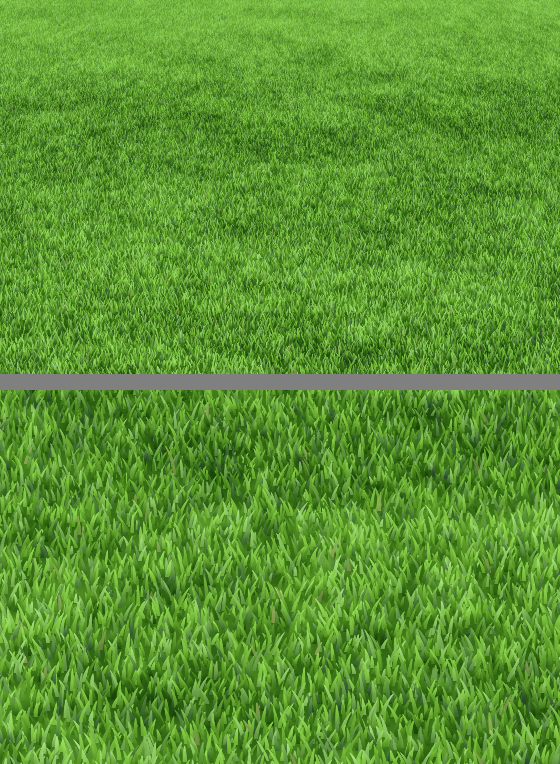
Top: the whole. Bottom: its middle third, enlarged.
Write a WebGL 2 fragment shader that draws this texture.

```glsl
#version 300 es
precision highp float;
// A mown lawn seen at a low angle: rows of tapered, leaning blades are laid
// from back to front, each row scaled by its distance. Smooth noise tints
// tufts and wide bands, and a light haze softens the far edge.

uniform vec2 u_resolution;
out vec4 fragColor;

const float RECEDE = 0.65;  // loss of scale from the near to the far edge
const float ROWS = 150.0;   // blade rows per unit of depth

float hash(vec2 p) {
  return fract(sin(dot(p, vec2(127.1, 311.7))) * 43758.5453);
}

float noise(vec2 p) {
  vec2 i = floor(p), f = fract(p);
  f = f * f * (3.0 - 2.0 * f);
  return mix(mix(hash(i), hash(i + vec2(1, 0)), f.x),
             mix(hash(i + vec2(0, 1)), hash(i + vec2(1, 1)), f.x), f.y);
}

float scaleAt(float depth) { return exp(-RECEDE * depth); }
float heightAt(float depth) { return (1.0 - scaleAt(depth)) / RECEDE; }

// Deep shade to sunlit green
vec3 grassRamp(float tone) {
  vec3 c = mix(vec3(0.10, 0.27, 0.03), vec3(0.19, 0.40, 0.07), smoothstep(-0.4, 0.0, tone));
  c = mix(c, vec3(0.31, 0.55, 0.13), clamp(tone / 0.33, 0.0, 1.0));
  c = mix(c, vec3(0.40, 0.65, 0.18), clamp(tone / 0.33 - 1.0, 0.0, 1.0));
  c = mix(c, vec3(0.50, 0.77, 0.26), clamp(tone / 0.33 - 2.0, 0.0, 1.0));
  return mix(c, vec3(0.60, 0.87, 0.37), smoothstep(1.0, 1.5, tone));
}

void main() {
  float pixel = 1.0 / u_resolution.y;
  vec2 p = gl_FragCoord.xy * pixel;
  p.x -= 0.5 * u_resolution.x * pixel;
  float depth = -log(1.0 - RECEDE * p.y) / RECEDE;

  // Uneven light: small tufts and broad, flat bands
  vec2 ground = vec2(p.x / scaleAt(depth), depth);
  float tuft = noise(ground * vec2(38.0, 55.0)) - 0.5;
  float clump = noise(ground * vec2(13.0, 24.0) + 3.1) - 0.5;
  float band = noise(ground * vec2(3.0, 13.0) + 7.3) - 0.5;
  float light = 0.42 * tuft + 0.3 * clump + 0.34 * band
              + 0.3 * smoothstep(0.65, 1.0, p.y)
              - 0.1 * smoothstep(0.25, 0.6, p.y);
  float contrast = mix(1.0, 0.75, p.y);

  vec3 color = grassRamp(0.3 * p.y + light);
  float nearestRow = floor(depth * ROWS);

  // Blades, far rows first
  for (int k = 0; k < 7; k++) {
    float row = nearestRow - float(k);
    float size = scaleAt(row / ROWS);
    float cell = 0.0088 * size;
    float x = p.x / cell + 9.0 * hash(vec2(row, 3.7));
    for (int j = -2; j <= 2; j++) {
      vec2 id = vec2(floor(x) + float(j), row);
      float root = heightAt((row + hash(id + 0.31)) / ROWS);
      float len = size * mix(0.011, 0.029, hash(id + 5.17));
      float t = (p.y - root) / len;
      if (t < 0.0 || t > 1.0) continue;

      float lean = (hash(id + 11.9) - 0.5) * 1.1 * len / cell;
      float center = id.x + hash(id + 17.3) + lean * t * (0.4 + 0.6 * t);
      float halfWidth = 0.0025 * size * (1.0 - t * t * 0.8);
      float edge = abs(x - center) * cell - halfWidth;
      float cover = 1.0 - smoothstep(-0.5 * pixel, 0.5 * pixel, edge);
      cover *= 1.0 - smoothstep(0.9, 1.0, t);

      float tone = 0.7 + light
                 + contrast * (0.8 * (t - 0.6) + 1.2 * (hash(id + 23.1) - 0.5));
      vec3 blade = grassRamp(tone);
      float kind = hash(id + 29.7);
      blade += vec3(0.05, 0.01, 0.13) * smoothstep(0.66, 0.74, kind);
      blade = mix(blade, vec3(0.54, 0.57, 0.29), 0.6 * step(0.985, kind));
      color = mix(color, blade, cover);
    }
  }

  // Pale haze at the far edge
  color = mix(color, vec3(0.49, 0.76, 0.28), 0.35 * smoothstep(0.7, 1.0, p.y));
  fragColor = vec4(color, 1.0);
}
```
